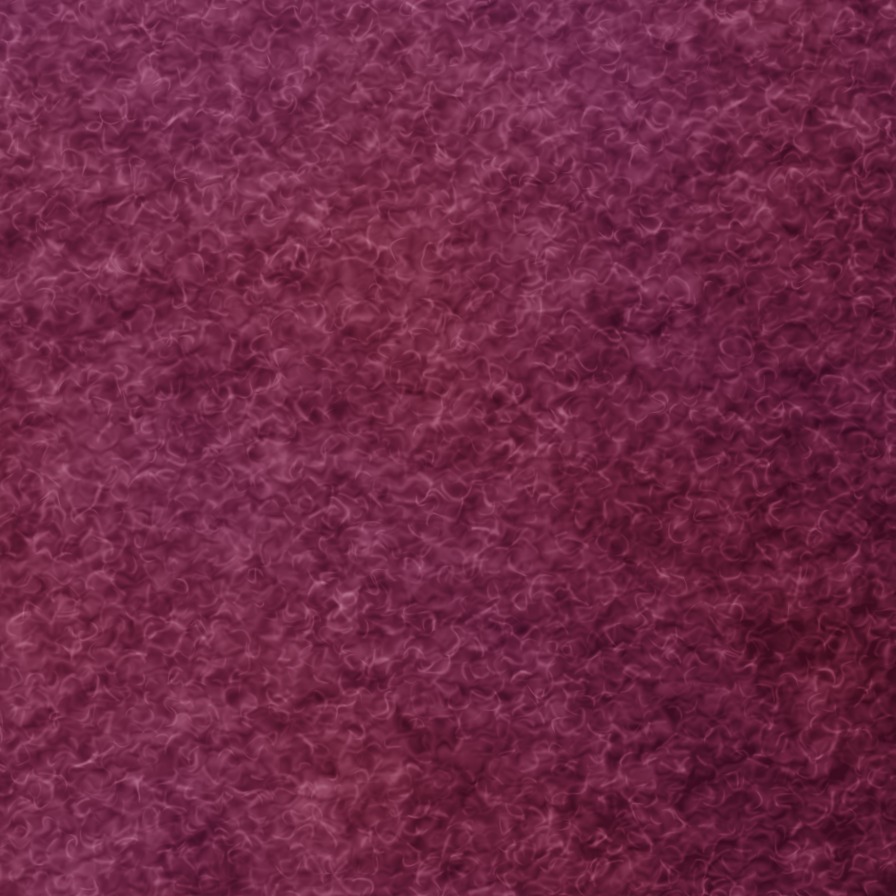
A Shadertoy shader for this texture:

```glsl
const float TAU = 6.2831853;
const float NAP_ANGLE = 0.24;

const vec3 SHADOW_WINE = vec3(0.245, 0.045, 0.130);
const vec3 WOOL_WINE   = vec3(0.425, 0.128, 0.243);
const vec3 LIT_ROSE    = vec3(0.575, 0.262, 0.385);
const vec3 PALE_TIP    = vec3(0.740, 0.480, 0.580);

vec2 hash2(vec2 p) {
    vec3 q = fract(p.xyx * vec3(0.1031, 0.1030, 0.0973));
    q += dot(q, q.yzx + 33.33);
    return fract((q.xx + q.yz) * q.zy);
}

mat2 rotation(float angle) {
    float c = cos(angle), s = sin(angle);
    return mat2(c, -s, s, c);
}

float cornerSlope(vec2 cell, vec2 corner, vec2 local) {
    float angle = TAU * hash2(cell + corner).x;
    return dot(vec2(cos(angle), sin(angle)), local - corner);
}

float gradientNoise(vec2 p) {
    vec2 cell = floor(p), f = p - cell;
    vec2 u = f * f * f * (f * (f * 6.0 - 15.0) + 10.0);
    float low = mix(cornerSlope(cell, vec2(0, 0), f), cornerSlope(cell, vec2(1, 0), f), u.x);
    float high = mix(cornerSlope(cell, vec2(0, 1), f), cornerSlope(cell, vec2(1, 1), f), u.x);
    return mix(low, high, u.y);
}

vec2 warp(vec2 p, float frequency, float amount) {
    return p + amount * vec2(gradientNoise(p * frequency + 17.3),
                             gradientNoise(p * frequency + 71.9));
}

// Soft curled strand centred at the local origin, lying along x
float strand(vec2 p, float halfLength, float bend, float width) {
    p.y -= bend * (p.x * p.x - 0.06);
    float d = length(vec2(max(abs(p.x) - halfLength, 0.0), p.y)) / width;
    return exp(-d * d);
}

// One randomly placed strand per cell, most of them leaning along the nap
float fibreLayer(vec2 p, float density, float width, float seed) {
    p = p * density + seed;
    vec2 cell = floor(p);
    float sum = 0.0;
    for (int y = -1; y <= 1; y++)
    for (int x = -1; x <= 1; x++) {
        vec2 id = cell + vec2(x, y);
        vec2 place = hash2(id + seed);
        vec2 shape = hash2(id + seed + 43.7);
        vec2 look = hash2(id + seed + 91.1);
        float lean = (shape.x - 0.5) * 2.6;
        float bend = (shape.y - 0.5) * 3.0;
        float halfLength = mix(0.25, 0.6, look.x);
        float glow = look.y * look.y;
        sum += glow * strand(rotation(lean) * (p - id - place), halfLength, bend, width * density);
    }
    return sum;
}

// Light falls from the upper left and fades towards the lower right
float illumination(vec2 uv) {
    float fade = smoothstep(0.45, 1.25, 0.88 * uv.x + 0.36 * (1.0 - uv.y));
    return 0.60 - 0.37 * fade + 0.05 * smoothstep(0.6, 1.0, uv.y);
}

// Matted wool: broad streaks, tufts and fine fuzz
float woolRelief(vec2 p) {
    vec2 tufted = warp(p, 26.0, 0.022);
    vec2 fuzzy = warp(p, 60.0, 0.012);
    float streaks = gradientNoise(tufted * vec2(7.0, 19.0));
    float tufts = gradientNoise(tufted * vec2(25.0, 46.0) + 5.2);
    float fuzz = gradientNoise(fuzzy * vec2(68.0, 105.0) + 9.7);
    return 0.26 * streaks + 0.38 * tufts + 0.42 * fuzz;
}

float fibres(vec2 p) {
    vec2 q = warp(p, 40.0, 0.008);
    return fibreLayer(q, 40.0, 0.0026, 11.0)
         + fibreLayer(q, 52.0, 0.0023, 37.0)
         + fibreLayer(q, 66.0, 0.0021, 59.0);
}

vec3 woolColour(float tone) {
    vec3 colour = mix(SHADOW_WINE, WOOL_WINE, clamp(tone * 2.0, 0.0, 1.0));
    colour = mix(colour, LIT_ROSE, clamp(tone * 2.0 - 1.0, 0.0, 1.0));
    return mix(colour, PALE_TIP, clamp((tone - 1.0) * 1.2, 0.0, 1.0));
}

void mainImage(out vec4 fragColor, in vec2 fragCoord) {
    vec2 uv = fragCoord / iResolution.xy;
    vec2 nap = rotation(NAP_ANGLE) * (fragCoord / iResolution.y);

    float tone = illumination(uv) + woolRelief(nap) + 0.40 * (fibres(nap) - 0.10);
    vec3 colour = woolColour(tone);

    // Cooler mauve near the top, warmer patches elsewhere
    float mauve = smoothstep(0.55, 1.05, uv.y) * (1.0 - 0.5 * uv.x);
    float warmth = gradientNoise(nap * 3.5 + 2.4);
    colour += mauve * vec3(0.0, 0.012, 0.035);
    colour += warmth * vec3(0.012, 0.0, -0.030);

    fragColor = vec4(colour, 1.0);
}
```
